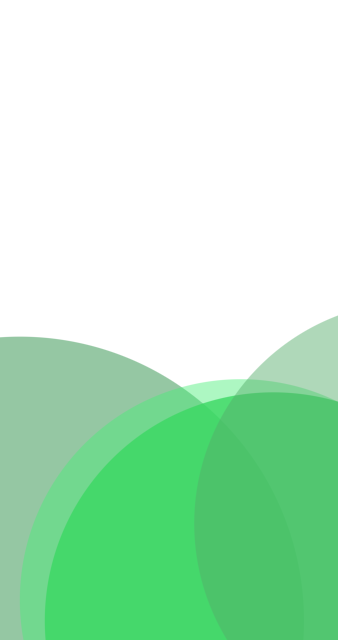
A Shadertoy shader for this background:

```glsl
// Four large translucent green discs rise from the bottom of a white canvas.
// Each disc is a circle distance function, blended over the layers below it.
// Positions and radii are in units of the canvas height.

vec3 blendDisc(vec3 below, vec2 p, vec2 center, float radius, vec3 tint, float opacity) {
    float edge = 0.75 / iResolution.y;
    float dist = length(p - center) - radius;
    float coverage = 1.0 - smoothstep(-edge, edge, dist);
    return mix(below, tint, opacity * coverage);
}

void mainImage(out vec4 fragColor, in vec2 fragCoord) {
    // Keep horizontal placement tied to the canvas width
    vec2 p = fragCoord / iResolution.xy * vec2(0.5265, 1.0);
    p.x *= iResolution.x / iResolution.y / 0.5265;

    vec3 color = vec3(1.0);

    // Muted disc on the left
    color = blendDisc(color, p, vec2(0.031, 0.030), 0.444, vec3(0.33, 0.645, 0.42), 0.62);

    // Pale mint disc, then the vivid disc in front of it
    color = blendDisc(color, p, vec2(0.376, 0.0625), 0.345, vec3(0.27, 0.93, 0.455), 0.44);
    color = blendDisc(color, p, vec2(0.427, 0.030), 0.357, vec3(0.225, 0.845, 0.385), 0.80);

    // Muted disc entering from the right
    color = blendDisc(color, p, vec2(0.651, 0.182), 0.3475, vec3(0.33, 0.674, 0.415), 0.47);

    fragColor = vec4(color, 1.0);
}
```
